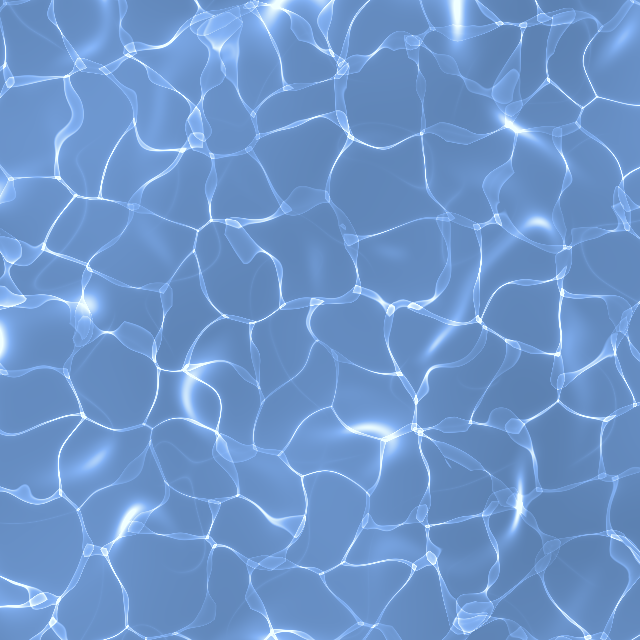
This texture is drawn by a Shadertoy shader. Its source:

```glsl
// Sunlit pool caustics: a folded web of light over soft blue glows.

vec2 hash2(vec2 p) {
    p = vec2(dot(p, vec2(127.1, 311.7)), dot(p, vec2(269.5, 183.3)));
    return fract(sin(p) * 43758.5453);
}

// Gradient noise, roughly -0.5 to 0.5
float noise(vec2 p) {
    vec2 i = floor(p), f = fract(p);
    vec2 u = f * f * f * (f * (f * 6.0 - 15.0) + 10.0);
    vec2 e = vec2(1.0, 0.0);
    float a = dot(hash2(i) * 2.0 - 1.0, f);
    float b = dot(hash2(i + e.xy) * 2.0 - 1.0, f - e.xy);
    float c = dot(hash2(i + e.yx) * 2.0 - 1.0, f - e.yx);
    float d = dot(hash2(i + e.xx) * 2.0 - 1.0, f - e.xx);
    return mix(mix(a, b, u.x), mix(c, d, u.x), u.y);
}

vec2 warp(vec2 p) {
    return vec2(noise(p + 3.7), noise(p + 41.3));
}

// Voronoi cells that spill over their borders; each overlap is a fold of light
float causticWeb(vec2 p, float pixel) {
    float twist = noise(p * 1.3 + 17.0);
    float fade = 0.5 + 0.5 * smoothstep(-0.22, 0.12, noise(p * 0.7 + 63.0));
    p += 0.7 * warp(p * 0.9);

    // Gather the nearby cell centres and the three closest distances
    vec2 site[25];
    vec2 base = floor(p);
    vec3 nearest = vec3(9.0);
    for (int k = 0; k < 25; k++) {
        vec2 id = base + vec2(k % 5, k / 5) - 2.0;
        site[k] = id + 0.05 + 0.9 * hash2(id);
        float d = distance(p, site[k]);
        if (d < nearest.x) nearest = vec3(d, nearest.xy);
        else if (d < nearest.y) nearest = vec3(nearest.x, d, nearest.y);
        else nearest.z = min(nearest.z, d);
    }

    // Folds pinch where the twist is zero and open a little at the junctions
    float junction = exp(-6.0 * (nearest.z - nearest.x));
    float width = 0.007 + min(1.2 * twist * twist, 0.14) + 0.035 * junction;
    float aa = max(0.008, 0.45 * pixel);
    float rims = 0.0, layers = 0.0;
    for (int i = 0; i < 25; i++) {
        vec2 toI = p - site[i];
        if (length(toI) > nearest.x + 0.6) continue;
        float spill = width * (0.1 + 1.7 * hash2(site[i]).x);
        float inside = 9.0;
        for (int j = 0; j < 25; j++) {
            if (j == i) continue;
            vec2 toJ = p - site[j];
            float past = (dot(toI, toI) - dot(toJ, toJ)) / (2.0 * distance(site[i], site[j]));
            inside = min(inside, spill - past);
        }
        float cover = smoothstep(-aa, aa, inside);
        float depth = max(inside, 0.0);
        layers += cover;
        rims += cover * (0.75 * exp(-depth / 0.011) + 0.25 * exp(-depth / 0.04));
    }
    float overlap = max(layers - 1.0, 0.0);
    float rimLight = 0.95 + 1.0 * exp(-width / 0.035);
    float fill = 0.13 + 0.2 * exp(-width / 0.05);
    float triple = 0.6 * exp(-width / 0.08) * smoothstep(1.0, 2.0, overlap);
    float halo = 0.14 * exp(-10.0 * (nearest.y - nearest.x)) + 0.3 * pow(junction, 3.0);
    return fade * (rims * rimLight + fill * overlap + triple + halo);
}

// Broad unfocused streaks with a few white-hot cores
float softGlow(vec2 p) {
    p += 0.1 * warp(p * 5.0);
    float ridge = noise(p * 5.0 + 8.4);
    float power = noise(p * 6.0 + 29.6);
    float streak = exp(-ridge * ridge / 0.008);
    float core = pow(streak, 4.0) * smoothstep(0.1, 0.36, power);
    float filament = exp(-abs(noise(p * 6.5 + 71.2)) * 110.0);
    return 0.17 + 0.5 * noise(p * 3.1 + 52.0)
         + 0.85 * streak * smoothstep(-0.12, 0.3, power)
         + 1.4 * core + 0.3 * filament * smoothstep(-0.1, 0.25, -power);
}

void mainImage(out vec4 fragColor, in vec2 fragCoord) {
    vec2 uv = fragCoord / iResolution.y;
    float cells = 9.2;
    float light = max(softGlow(uv), -0.05) + causticWeb(uv * cells, cells / iResolution.y);

    // Deep blue to sky blue, then to white
    vec3 color = mix(vec3(0.36, 0.505, 0.695), vec3(0.515, 0.70, 0.965), clamp(light, 0.0, 1.0));
    color = mix(color, vec3(0.94, 1.0, 1.0), clamp(light - 1.0, 0.0, 1.0));
    fragColor = vec4(color, 1.0);
}
```
